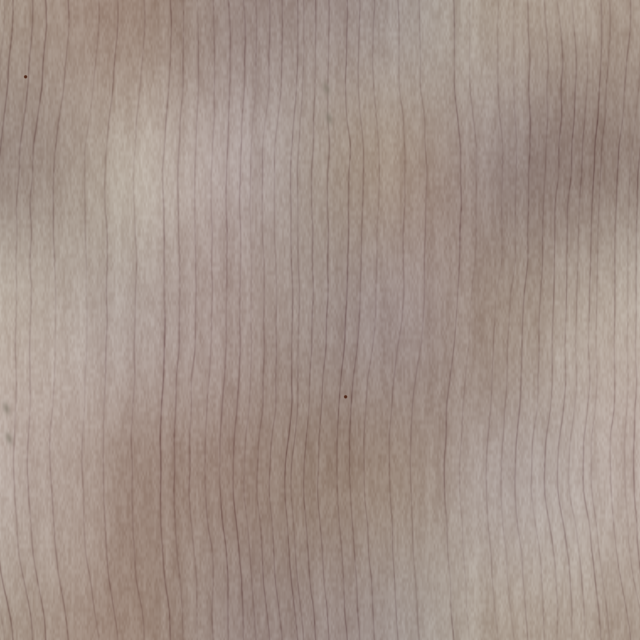
Write a WebGL 1 fragment shader that draws this texture.

```glsl
precision highp float;
// Pale maple veneer: thin wavy growth lines over cloudy, fine-fibred wood; tiles.
uniform vec2 u_resolution;

const float TAU = 6.2831853;
const float LINES = 38.0;

float hash(vec2 p) {
  vec3 q = fract(p.xyx * vec3(0.1031, 0.1030, 0.0973));
  q += dot(q, q.yzx + 33.33);
  return fract((q.x + q.y) * q.z);
}

// Value noise around zero (-0.5 to 0.5) that wraps over the unit square.
float noise(vec2 uv, vec2 period, float seed) {
  vec2 p = uv * period;
  vec2 f = fract(p);
  vec2 a = mod(floor(p), period);
  vec2 b = mod(a + 1.0, period);
  f = f * f * (3.0 - 2.0 * f);
  float low = mix(hash(a + seed), hash(vec2(b.x, a.y) + seed), f.x);
  float high = mix(hash(vec2(a.x, b.y) + seed), hash(b + seed), f.x);
  return mix(low, high, f.y) - 0.5;
}

// Shortest offset between two points on the wrapped square.
vec2 wrapDelta(vec2 a, vec2 b) {
  return fract(a - b + 0.5) - 0.5;
}

// x: strength of the thin dark line, y: soft shade beside it.
vec2 growthLines(vec2 uv) {
  float x = uv.x + 0.010 * sin(TAU * (uv.y + 0.1))
    + 0.045 * noise(uv, vec2(3.0, 3.0), 11.0)
    + 0.010 * noise(uv, vec2(9.0, 8.0), 23.0)
    + 0.003 * noise(uv, vec2(24.0, 22.0), 37.0);
  float t = LINES * x + 1.1 * sin(TAU * 2.0 * x + 1.0);
  float density = LINES + 2.2 * TAU * cos(TAU * 2.0 * x + 1.0);
  float id = mod(floor(t), LINES);
  float centre = 0.5 + 0.5 * (hash(vec2(id, 71.0)) - 0.5);
  float d = (fract(t) - centre) / density;

  float width = max(0.0015, 0.75 / u_resolution.x);
  vec2 along = vec2((id + 0.5) / LINES, uv.y);
  float strength = mix(0.45, 1.0, hash(vec2(id, 93.0)))
    * (0.85 + 0.8 * noise(along, vec2(LINES, 11.0), 41.0)
            + 0.6 * noise(along, vec2(LINES, 110.0), 53.0));
  float core = exp(-d * d / (width * width));
  float shade = exp(-abs(d) / (d < 0.0 ? 0.005 : 0.0025));
  return vec2(core, shade) * max(strength, 0.0);
}

void main() {
  vec2 uv = gl_FragCoord.xy / u_resolution;

  // Broad light and dark clouds, with a diagonal sheen.
  float sway = 0.25 * noise(uv, vec2(3.0, 3.0), 5.0);
  float tone = 0.55 + 0.20 * cos(TAU * (uv.x - uv.y - 0.65 + sway))
    + 0.65 * noise(uv, vec2(4.0, 4.0), 17.0)
    + 0.20 * noise(uv, vec2(9.0, 7.0), 29.0);

  // Upright fibres and fine grain.
  tone += 0.22 * noise(uv, vec2(70.0, 4.0), 61.0)
    + 0.24 * noise(uv, vec2(230.0, 36.0), 67.0)
    + 0.30 * noise(uv, vec2(380.0, 150.0), 79.0);

  vec3 wood = mix(vec3(0.56, 0.49, 0.45), vec3(0.71, 0.67, 0.64), tone);
  wood += noise(uv, vec2(5.0, 4.0), 83.0) * vec3(-0.012, 0.0, 0.042);
  wood += noise(uv, vec2(6.0, 3.0), 97.0) * vec3(0.018, -0.014, 0.004);

  vec2 lines = growthLines(uv);
  wood -= lines.x * vec3(0.085, 0.098, 0.088) + lines.y * vec3(0.020, 0.026, 0.024);

  // Two tiny rust specks and two pairs of grey blemishes.
  for (int i = 0; i < 2; i++) {
    vec2 shift = vec2(0.5 * float(i));
    float speck = length(wrapDelta(uv, vec2(0.04, 0.88) + shift));
    wood = mix(wood, vec3(0.30, 0.15, 0.09), 1.0 - smoothstep(0.001, 0.0038, speck));
    for (int j = 0; j < 2; j++) {
      vec2 spot = vec2(0.510, 0.862) + shift - float(j) * vec2(-0.004, 0.047);
      vec2 d = wrapDelta(uv, spot) / vec2(0.005, 0.009);
      d.x += 0.4 * d.y;
      wood = mix(wood, vec3(0.50, 0.47, 0.42), 0.6 * exp(-dot(d, d)));
    }
  }

  gl_FragColor = vec4(wood, 1.0);
}
```
